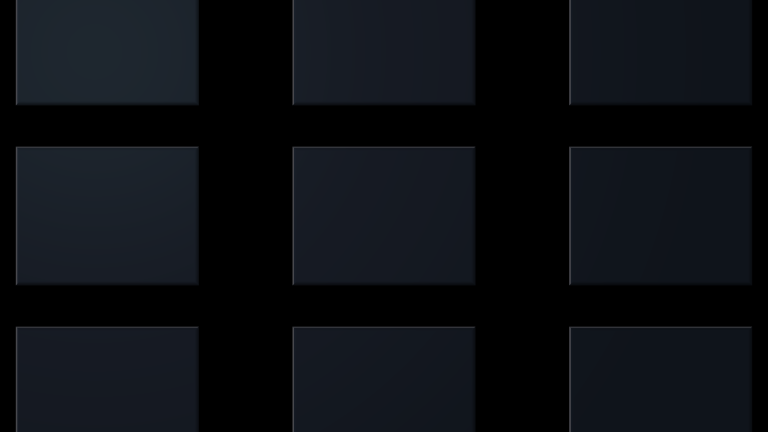
Give the GLSL for this pattern, as a Shadertoy shader.

```glsl
// Grid of dark slate bevelled panels on black, lit softly from the upper left.

// Layout, in units of canvas height
const vec2 PITCH = vec2(0.6405, 0.4167);
const vec2 HALF_SIZE = vec2(0.2118, 0.1607);
const float RIM_WIDTH = 0.0036;
const float BEVEL_WIDTH = 0.011;

// Light, measured from the canvas centre
const vec2 LIGHT_POS = vec2(-0.67, 0.38);
const float NEAR_RADIUS = 0.75;
const float FAR_RADIUS = 1.50;

// Colours
const vec3 GAP = vec3(0.0);
const vec3 SLATE_NEAR = vec3(0.118, 0.152, 0.185);
const vec3 SLATE_MID = vec3(0.086, 0.103, 0.138);
const vec3 SLATE_FAR = vec3(0.060, 0.079, 0.106);
const vec3 RIM = vec3(0.29, 0.29, 0.31);
const vec3 BEVEL_TINT = vec3(0.012, 0.020, 0.030);

// Strength of the bright rim and of the inner shade on each side
const float LEFT_RIM = 0.95;
const float TOP_RIM = 0.60;
const float LEFT_GLOW = 0.8;
const float TOP_SHADE = 0.18;
const float RIGHT_SHADE = 0.38;
const float BOTTOM_SHADE = 0.50;

// Face colour falling off with distance from the light
vec3 slate(vec2 p) {
    float d = distance(p, LIGHT_POS);
    vec3 col = mix(SLATE_NEAR, SLATE_MID, smoothstep(0.0, NEAR_RADIUS, d));
    return mix(col, SLATE_FAR, smoothstep(NEAR_RADIUS * 0.8, FAR_RADIUS, d));
}

// Adds the lit rims and shaded bevels; inset is the distance in from each edge
vec3 bevel(vec3 face, vec2 local, vec2 inset, float px) {
    float depth = min(inset.x, inset.y);
    float slope = 1.0 - smoothstep(0.0, BEVEL_WIDTH, depth);
    float rim = 1.0 - smoothstep(RIM_WIDTH - 0.5 * px, RIM_WIDTH + 0.5 * px, depth);

    // Mitred corners: each point belongs to its nearest side
    float sideways = smoothstep(-px, px, inset.y - inset.x);
    float left = sideways * step(local.x, 0.0);
    float right = sideways - left;
    float top = (1.0 - sideways) * step(0.0, local.y);
    float bottom = 1.0 - sideways - top;

    float shade = top * TOP_SHADE + right * RIGHT_SHADE + bottom * BOTTOM_SHADE;
    vec3 col = face * (1.0 - slope * shade);
    col += BEVEL_TINT * slope * left * LEFT_GLOW;
    return mix(col, RIM, rim * (left * LEFT_RIM + top * TOP_RIM));
}

void mainImage(out vec4 fragColor, in vec2 fragCoord) {
    float px = 1.0 / iResolution.y;
    vec2 p = (fragCoord - 0.5 * iResolution.xy) * px;

    // Repeat around the canvas centre
    vec2 local = (fract(p / PITCH + 0.5) - 0.5) * PITCH;
    vec2 inset = HALF_SIZE - abs(local);

    vec2 cover = clamp(inset / px + 0.5, 0.0, 1.0);
    vec3 panel = bevel(slate(p), local, inset, px);
    fragColor = vec4(mix(GAP, panel, cover.x * cover.y), 1.0);
}
```
